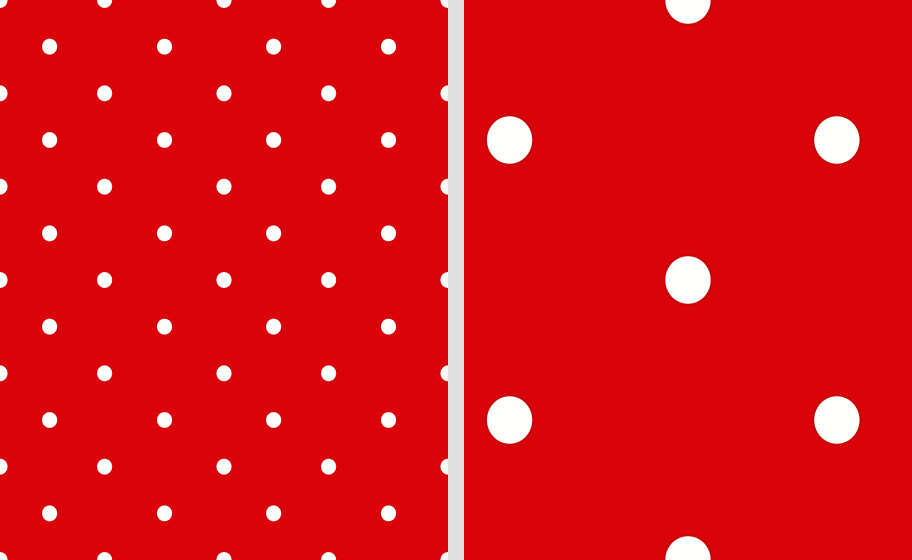
Left, the full canvas; right, a detail of the centre.
Give the GLSL for this pattern, as a Shadertoy shader.

```glsl
// White oval polka dots in staggered rows on a flat red ground.
// A cell of four dots repeats 2 times across and 6 times down; each dot wraps
// inside its cell, so the canvas tiles. Lengths are fractions of canvas height.

const vec2 REPEATS = vec2(2.0, 6.0);
const vec2 DOT_RADII = vec2(0.01348, 0.01413);
const float RIM_WIDTH = 0.0012;

const vec3 RED = vec3(0.85, 0.01, 0.035);
const vec3 RIM_RED = vec3(0.77, 0.02, 0.04);
const vec3 WHITE = vec3(0.995, 0.995, 0.99);

// Approximate signed distance to an axis-aligned ellipse
float ellipseDistance(vec2 p, vec2 radii) {
    return (length(p / radii) - 1.0) * min(radii.x, radii.y);
}

// Distance to the nearest wrapped copy of a dot centred in the cell
float dotDistance(vec2 cellPos, vec2 centre, vec2 cellSize) {
    vec2 offset = fract(cellPos - centre + 0.5) - 0.5;
    return ellipseDistance(offset * cellSize, DOT_RADII);
}

// Antialiased coverage of the inside of a shape
float coverage(float dist, float pixel) {
    return clamp(0.5 - dist / pixel, 0.0, 1.0);
}

void mainImage(out vec4 fragColor, in vec2 fragCoord) {
    float pixel = 1.0 / iResolution.y;
    vec2 cellPos = fragCoord / iResolution.xy * REPEATS;
    vec2 cellSize = vec2(iResolution.x * pixel, 1.0) / REPEATS;

    // Unevenly spaced columns, alternating between the two rows
    vec4 columns = vec4(0.0, 0.2215, 0.4670, 0.7345);
    float dist = 1.0;
    for (int i = 0; i < 4; i++) {
        vec2 centre = vec2(columns[i], 0.5 * float(i % 2));
        dist = min(dist, dotDistance(cellPos, centre, cellSize));
    }

    // Thin darker rim under each dot
    vec3 color = mix(RED, RIM_RED, coverage(dist - RIM_WIDTH, pixel));
    color = mix(color, WHITE, coverage(dist, pixel));
    fragColor = vec4(color, 1.0);
}
```
